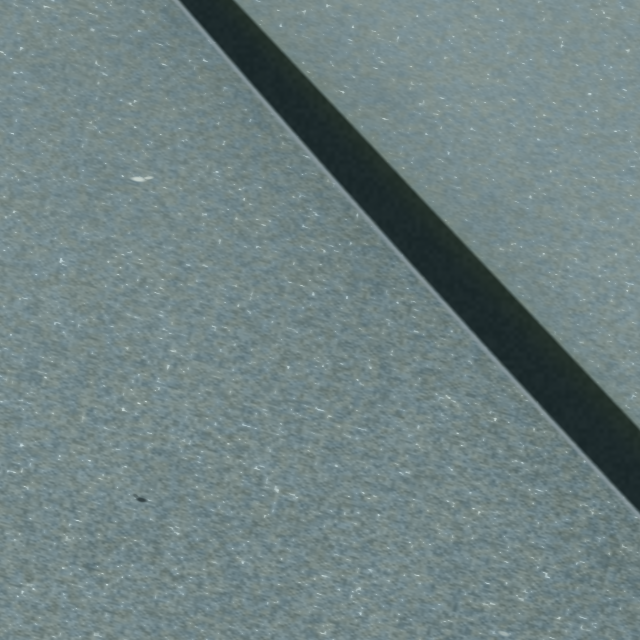
A Shadertoy shader for this texture:

```glsl
const vec3 SLAB = vec3(0.458, 0.530, 0.534);
const vec3 GAP_COOL = vec3(0.112, 0.163, 0.170);
const vec3 GAP_GREEN = vec3(0.140, 0.190, 0.165);
const vec3 RIM_LIGHT = vec3(0.550, 0.605, 0.630);
const vec3 RIM_WARM = vec3(0.440, 0.505, 0.460);
const vec3 FLECK_LIGHT = vec3(0.76, 0.81, 0.79);
const vec3 FLECK_DARK = vec3(0.17, 0.22, 0.23);
const vec2 LOWER_START = vec2(0.280, 1.0);
const vec2 UPPER_START = vec2(0.365, 1.0);
const float LOWER_SLOPE = -1.1125;
const float UPPER_SLOPE = -1.0567;
const float LOWER_SAG = 0.065;
const float EDGE_SOFT = 0.0035;
const float GRAIN_AMOUNT = 0.18;
const float TINT_AMOUNT = 0.035;
const vec2 GRAIN_SCALE = vec2(120.0, 215.0);

float hash(vec2 cell) {
    uvec2 q = uvec2(ivec2(cell)) * uvec2(1597u, 3571u);
    uint h = (q.x ^ q.y) * 73133u;
    h = (h ^ (h >> 15u)) * 48271u;
    h = (h ^ (h >> 13u)) * 69621u;
    return float((h ^ (h >> 16u)) & 65535u) / 65535.0;
}

float noise(vec2 p) {
    vec2 i = floor(p), f = fract(p);
    f = f * f * (3.0 - 2.0 * f);
    return mix(mix(hash(i), hash(i + vec2(1, 0)), f.x),
               mix(hash(i + vec2(0, 1)), hash(i + vec2(1, 1)), f.x), f.y);
}

// Signed distance to a sloped edge, positive above it
float edgeDistance(vec2 p, vec2 start, float slope, float sag) {
    float x = p.x - start.x;
    float bend = sag * x * (1.0 - p.x);
    return (p.y - start.y - slope * x + bend) / sqrt(1.0 + slope * slope);
}

// Soft elliptical mask, tilted by an angle
float fleck(vec2 p, vec2 center, vec2 radius, float angle) {
    float c = cos(angle), s = sin(angle);
    vec2 d = mat2(c, -s, s, c) * (p - center) / radius;
    return 1.0 - smoothstep(0.35, 1.2, length(d));
}

// Short streaks falling slightly to the right, in two sizes
float grain(vec2 p) {
    vec2 q = vec2(p.x - 0.25 * p.y, p.y + 0.28 * p.x) + 2.0;
    float fine = noise(q * GRAIN_SCALE * 1.55 + 31.0);
    float coarse = noise(q * GRAIN_SCALE * 0.8);
    return 0.5 * fine + 0.5 * coarse - 0.5;
}

void mainImage(out vec4 fragColor, in vec2 fragCoord) {
    vec2 p = fragCoord / iResolution.xy;
    float lower = edgeDistance(p, LOWER_START, LOWER_SLOPE, LOWER_SAG);
    float upper = edgeDistance(p, UPPER_START, UPPER_SLOPE, 0.0);
    float soft = max(EDGE_SOFT, 0.75 / iResolution.y);
    float farSide = smoothstep(-soft, soft, upper);
    float nearSide = 1.0 - smoothstep(-soft, soft, lower);

    // Broad light over both slabs
    float light = 0.035 * smoothstep(0.0, 0.18, upper);
    light -= 0.045 * exp(-abs(lower) / 0.10) * (1.0 - farSide);
    light += 0.018 * smoothstep(0.55, 0.0, p.x) * smoothstep(0.1, 0.9, p.y);
    light -= 0.020 * smoothstep(0.35, 0.0, p.y) * smoothstep(0.45, 1.0, p.x);
    light += 0.016 * (noise(p * 7.0 + 3.0) - 0.5);
    vec3 color = SLAB + light;

    // Surface grain, stronger toward the foreground
    float strength = GRAIN_AMOUNT * mix(1.15, 0.65, smoothstep(0.1, 1.0, p.y));
    strength *= mix(1.0, 0.75, farSide);
    float g = grain(p);
    color += strength * g + 0.22 * smoothstep(0.27, 0.5, g);
    float tint = noise(p * vec2(70.0, 95.0) + 57.0) - 0.5;
    color += TINT_AMOUNT * tint * vec3(1.0, 0.2, -1.0);

    // Small flecks lying on the near slab
    float chip = max(fleck(p, vec2(0.216, 0.720), vec2(0.013, 0.0045), -0.12),
                     0.8 * fleck(p, vec2(0.232, 0.722), vec2(0.009, 0.003), 0.1));
    chip = max(chip, 0.6 * fleck(p, vec2(0.787, 0.010), vec2(0.011, 0.004), -0.3));
    color = mix(color, FLECK_LIGHT, chip);
    float pit = max(fleck(p, vec2(0.221, 0.219), vec2(0.010, 0.004), -0.2),
                    0.5 * fleck(p, vec2(0.212, 0.225), vec2(0.006, 0.003), -0.6));
    color = mix(color, FLECK_DARK, 0.85 * pit);

    // Warm far rim and pale near rim
    color = mix(color, RIM_WARM, 0.6 * farSide * exp(-max(upper, 0.0) / 0.010));
    float rim = exp(-pow((lower + 0.0045) / 0.0036, 2.0));
    color = mix(color, RIM_LIGHT, 0.75 * rim);

    // Dark gap, greener toward its far wall
    float across = clamp(lower / max(lower - upper, 0.001), 0.0, 1.0);
    vec3 gap = mix(GAP_COOL, GAP_GREEN, smoothstep(0.45, 1.0, across));
    gap += 0.03 * (noise(p * 150.0) - 0.5);
    color = mix(gap, color, max(farSide, nearSide));

    fragColor = vec4(clamp(color, 0.0, 1.0), 1.0);
}
```
